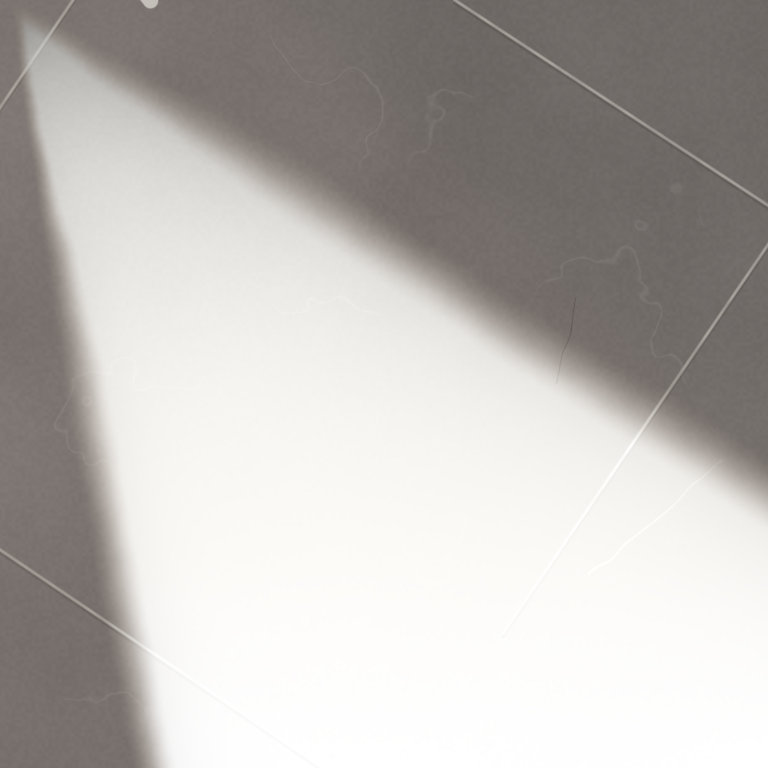
Give the GLSL for this texture, as a WebGL 1 fragment shader.

```glsl
precision highp float;
// A wedge of sunlight falling across matte stone tiles.
// Two soft half-planes form the wedge; noise mottles the stone, thin
// segments draw the grout, and exposure rises away from the apex.

uniform vec2 u_resolution;

#define SHADE_COLOR vec3(0.458, 0.430, 0.415)
#define LIT_TINT vec3(1.0, 0.992, 0.976)
#define LEFT_SLOPE 0.182
#define UPPER_SLOPE 0.646
#define MOTTLE 0.055
#define GRAIN 0.022
#define GROUT_HALF_WIDTH 0.0019
#define VEIN_STRENGTH 0.035

float hash(vec2 p) {
  vec3 q = fract(vec3(p.xyx) * 0.1031);
  q += dot(q, q.yzx + 33.33);
  return fract((q.x + q.y) * q.z);
}

float noise(vec2 p) {
  vec2 i = floor(p), f = fract(p);
  f = f * f * (3.0 - 2.0 * f);
  return mix(mix(hash(i), hash(i + vec2(1.0, 0.0)), f.x),
             mix(hash(i + vec2(0.0, 1.0)), hash(i + 1.0), f.x), f.y);
}

float fbm(vec2 p) {
  float sum = 0.0, amp = 0.5;
  for (int i = 0; i < 5; i++) {
    sum += amp * noise(p);
    p = mat2(1.6, 1.2, -1.2, 1.6) * p + 7.3;
    amp *= 0.5;
  }
  return sum;
}

float segment(vec2 p, vec2 a, vec2 b) {
  vec2 ab = b - a;
  return length(p - a - ab * clamp(dot(p - a, ab) / dot(ab, ab), 0.0, 1.0));
}

float stroke(float d, float halfWidth) {
  float soft = max(0.0012, 1.0 / u_resolution.y);
  return 1.0 - smoothstep(halfWidth - soft, halfWidth + soft, d);
}

float groutDistance(vec2 p) {
  float d = segment(p, vec2(0.592, 0.0), vec2(1.01, 0.274));
  d = min(d, segment(p, vec2(-0.01, 0.709), vec2(0.44, 1.013)));
  d = min(d, segment(p, vec2(1.01, 0.304), vec2(0.655, 0.825)));
  return min(d, segment(p, vec2(0.102, -0.01), vec2(-0.01, 0.155)));
}

void main() {
  // Canvas coordinates, with y measured down from the top
  vec2 p = gl_FragCoord.xy / u_resolution;
  p.y = 1.0 - p.y;

  // Wedge of light: signed depth inside each edge
  float wobble = (fbm(p * 9.0) - 0.48) * 0.012;
  float leftDepth = (p.x - 0.018 - LEFT_SLOPE * p.y) / 1.016 + wobble;
  float upperDepth = (p.y - UPPER_SLOPE * p.x) / 1.19 + wobble;
  float leftBlur = mix(0.010, 0.032, smoothstep(0.1, 0.55, p.y));
  float upperBlur = mix(0.016, 0.045, smoothstep(0.0, 0.4, p.x));
  float light = smoothstep(-leftBlur, leftBlur, leftDepth)
              * smoothstep(-upperBlur, upperBlur, upperDepth);

  // Stone: cloudy mottling, fine grain and sparse thin veins
  float cloud = fbm(p * 5.0 + 3.0) - 0.48;
  float speck = noise(p * 230.0) - 0.5;
  float veinField = abs(fbm(p * 4.0 + 11.0) - 0.47);
  float vein = (1.0 - smoothstep(0.0, 0.007, veinField))
             * smoothstep(0.45, 0.7, noise(p * 7.0 + 21.0));
  float stone = MOTTLE * cloud + GRAIN * speck + VEIN_STRENGTH * vein;

  // Shaded floor: darker toward the upper right, lighter at the left
  vec3 shade = SHADE_COLOR + stone;
  shade += 0.028 * (1.0 - smoothstep(0.0, 0.35, p.x))
         * (1.0 - smoothstep(0.4, 1.0, p.y));
  shade -= vec3(0.030, 0.020, 0.020) * smoothstep(0.25, 0.6, p.x - p.y);

  // Lit floor: exposure climbs away from the apex and from both edges
  float exposure = 1.005 - 0.30 * exp(-4.0 * p.y)
                 - 0.08 * exp(-max(upperDepth, 0.0) / 0.07)
                 - 0.07 * exp(-max(leftDepth, 0.0) / 0.04);
  vec3 lit = exposure * mix(LIT_TINT, vec3(1.0), smoothstep(0.6, 1.0, p.y));
  lit += stone * mix(0.6, 0.12, smoothstep(0.1, 0.75, p.y));

  vec3 color = mix(shade, lit, light);
  color -= vec3(0.0, 0.04, 0.08) * light * (1.0 - light);

  // Grout: a pale line with a faint dark lip below it
  float wear = 0.65 + 0.35 * noise(p * 60.0);
  float lip = stroke(groutDistance(p - vec2(0.0, 0.004)), GROUT_HALF_WIDTH);
  color -= 0.045 * lip * (1.0 - 0.6 * light);
  float grout = stroke(groutDistance(p), GROUT_HALF_WIDTH) * wear;
  vec3 groutColor = mix(vec3(0.67, 0.65, 0.62), min(lit + 0.09, 1.0), light);
  color = mix(color, groutColor, grout);

  // Hairline cracks near the upper edge and in the right-hand tile
  vec2 bent = p + 0.012 * (vec2(noise(p * 30.0), noise(p * 30.0 + 9.0)) - 0.5);
  float crack = stroke(segment(bent, vec2(0.752, 0.39), vec2(0.729, 0.50)), 0.0007);
  float pale = stroke(segment(bent, vec2(0.945, 0.60), vec2(0.77, 0.75)), 0.0009);
  color += 0.035 * pale - 0.07 * crack;

  // Small pale chip at the top border
  float chip = segment(p, vec2(0.186, -0.012), vec2(0.196, 0.001));
  color = mix(color, vec3(0.77, 0.75, 0.72), stroke(chip, 0.010));

  gl_FragColor = vec4(clamp(color, 0.0, 1.0), 1.0);
}
```
